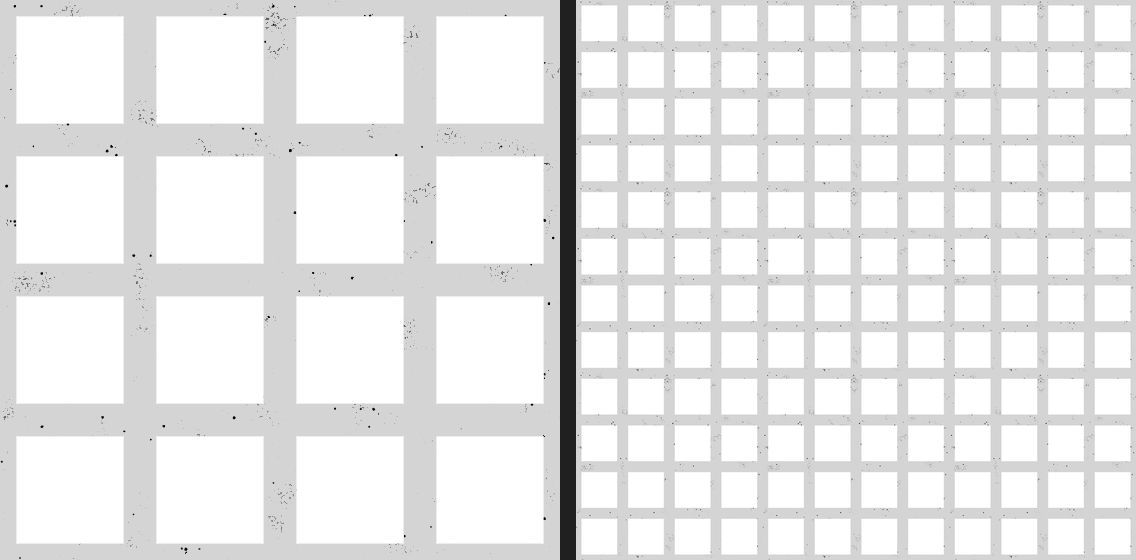
Left, the tile; right, the same tile 3 across and 3 down.
Reproduce this pattern procedurally as a WebGL 2 fragment shader.

```glsl
#version 300 es
precision highp float;
// A four by four grid of plain white squares over pale grey, weathered bands.
// The wear is wrapped gradient noise: broad patches decide where fine grain
// shows and how dark it gets, and scattered hashed chips add black specks.

uniform vec2 u_resolution;
out vec4 fragColor;

const float REPEATS = 4.0;
const float SQUARE_HALF = 0.3828;  // half side, in units of one repeat
const vec3 WHITE = vec3(1.0);
const vec3 BAND_GREY = vec3(0.83);
const vec3 SOOT = vec3(0.03);

// Integer hash of a lattice cell, giving two values in 0..1
vec2 hash2(ivec2 cell, int seed) {
    uvec2 h = uvec2(cell) * uvec2(1597334677u, 3812015801u);
    uint n = (h.x ^ h.y) + uint(seed) * 2654435769u;
    n = (n ^ (n >> 16)) * 2246822519u;
    n = (n ^ (n >> 13)) * 3266489917u;
    n ^= n >> 16;
    return vec2(n & 65535u, n >> 16) / 65535.0;
}

// Slope contribution of one lattice corner, wrapped at the period
float corner(ivec2 cell, vec2 offset, int period, int seed) {
    float angle = 6.28319 * hash2(cell % period, seed).x;
    return dot(vec2(cos(angle), sin(angle)), offset);
}

// Gradient noise that repeats after a whole number of cells
float gradientNoise(vec2 uv, int period, int seed) {
    vec2 p = uv * float(period);
    ivec2 cell = ivec2(floor(p));
    vec2 f = fract(p);
    vec2 w = f * f * f * (f * (f * 6.0 - 15.0) + 10.0);
    float a = corner(cell, f, period, seed);
    float b = corner(cell + ivec2(1, 0), f - vec2(1, 0), period, seed);
    float c = corner(cell + ivec2(0, 1), f - vec2(0, 1), period, seed);
    float d = corner(cell + ivec2(1, 1), f - vec2(1, 1), period, seed);
    return mix(mix(a, b, w.x), mix(c, d, w.x), w.y);
}

// Octaves of wrapped noise, normalised by total weight
float fractalNoise(vec2 uv, int period, int octaves, int seed) {
    float sum = 0.0, total = 0.0, weight = 1.0;
    for (int i = 0; i < octaves; i++) {
        sum += weight * gradientNoise(uv, period, seed + i);
        total += weight;
        weight *= 0.5;
        period *= 2;
    }
    return sum / total;
}

// Fine grain, denser and darker inside the patches
float grainWear(vec2 uv, float patches) {
    float cluster = smoothstep(0.05, 0.42, patches);
    float grain = fractalNoise(uv, 190, 2, 31);
    float threshold = mix(0.38, 0.06, cluster);
    float fleck = smoothstep(threshold, threshold + 0.18, grain);
    float depth = 0.5 + 0.5 * gradientNoise(uv, 23, 47);
    return fleck * (0.16 + 0.75 * cluster * depth);
}

// Small black chips, one possible per cell, gathered by the patches
float chips(vec2 uv, float patches, int cells, float pixel) {
    vec2 p = uv * float(cells);
    ivec2 cell = ivec2(floor(p));
    vec2 chance = hash2(cell, 71);
    vec2 center = 0.5 + 0.24 * (hash2(cell, 72) - 0.5);
    float odds = 0.005 + 0.3 * smoothstep(0.3, 0.42, patches);
    float radius = mix(0.14, 0.34, chance.y);
    vec2 q = fract(p) - center;
    float ragged = 0.12 * gradientNoise(uv, 256, 73);
    float blur = pixel * float(cells);
    float dist = length(q) - radius + ragged;
    return step(chance.x, odds) * clamp(0.5 - dist / blur, 0.0, 1.0);
}

// Coverage of the centred square in each repeat
float squareGrid(vec2 uv, float pixel) {
    vec2 q = abs(fract(uv * REPEATS) - 0.5) - SQUARE_HALF;
    float dist = max(q.x, q.y) / REPEATS;
    return clamp(0.5 - dist / pixel, 0.0, 1.0);
}

void main() {
    vec2 uv = gl_FragCoord.xy / u_resolution;
    float pixel = 1.0 / min(u_resolution.x, u_resolution.y);

    // Weathered bands
    float stainPatches = fractalNoise(uv, 13, 3, 5);
    float chipPatches = fractalNoise(uv, 17, 2, 17);
    vec3 color = mix(BAND_GREY, SOOT, grainWear(uv, stainPatches));
    color = mix(color, SOOT, chips(uv, chipPatches, 128, pixel));

    // Clean squares on top
    color = mix(color, WHITE, squareGrid(uv, pixel));
    fragColor = vec4(color, 1.0);
}
```
